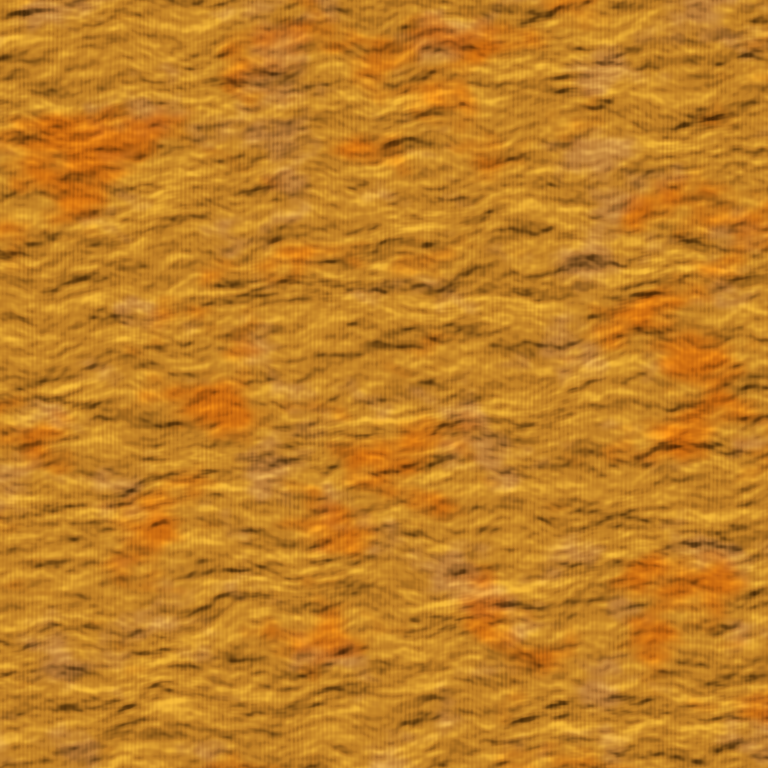
A Shadertoy shader for this texture:

```glsl
const vec3 CREVICE = vec3(0.33, 0.20, 0.04);
const vec3 OCHRE = vec3(0.75, 0.495, 0.145);
const vec3 GOLD = vec3(0.97, 0.73, 0.23);
const vec3 RUST_TINT = vec3(1.05, 0.84, 0.45);
const vec3 DUST_TINT = vec3(0.97, 0.99, 1.75);
const float TAU = 6.2831853;

float hash(vec2 cell) {
    vec3 q = fract(cell.xyx * vec3(0.1031, 0.1030, 0.0973));
    q += dot(q, q.yzx + 33.33);
    return fract((q.x + q.y) * q.z);
}

// Dot product of a random unit gradient with the offset from its corner
float corner(vec2 cell, vec2 offset) {
    float angle = TAU * hash(cell);
    return dot(vec2(cos(angle), sin(angle)), offset);
}

float gradientNoise(vec2 p) {
    vec2 i = floor(p), f = fract(p);
    vec2 u = f * f * f * (f * (f * 6.0 - 15.0) + 10.0);
    vec2 e = vec2(1.0, 0.0);
    float low = mix(corner(i, f), corner(i + e.xy, f - e.xy), u.x);
    float high = mix(corner(i + e.yx, f - e.yx), corner(i + 1.0, f - 1.0), u.x);
    return mix(low, high, u.y);
}

float fbm(vec2 p, int octaves, float gain) {
    float sum = 0.0, amplitude = 1.0;
    for (int i = 0; i < octaves; i++) {
        sum += amplitude * gradientNoise(p);
        p = p * 1.93 + vec2(17.3, 41.7);
        amplitude *= gain;
    }
    return sum;
}

// Flat, wide wrinkles that bend gently and rise to the right
float wrinkleHeight(vec2 p) {
    p.y -= 0.06 * p.x;
    p.y += 0.022 * gradientNoise(p * vec2(9.0, 8.0) + 60.0);
    return fbm(p * vec2(11.0, 25.0) + 20.0, 4, 0.58);
}

// Light from above: upper faces are positive, undersides negative
float relief(vec2 p, float reach) {
    return wrinkleHeight(p) - wrinkleHeight(p + vec2(-0.2, 1.0) * reach);
}

// Fine vertical threads that fade in and out along their length
float threads(vec2 p, float count) {
    float strength = 0.6 + gradientNoise(p * vec2(35.0, 22.0) + 90.0);
    float wave = sin(TAU * count * p.x + 2.0 * gradientNoise(p * 14.0));
    return strength * wave + 1.6 * gradientNoise(p * vec2(count, 45.0) + 7.0);
}

vec3 ramp(float tone) {
    vec3 lit = mix(OCHRE, GOLD, smoothstep(-0.15, 1.0, tone) * 1.1 - 0.06);
    return mix(lit, CREVICE, clamp(-tone, 0.0, 1.1));
}

void mainImage(out vec4 fragColor, in vec2 fragCoord) {
    vec2 p = fragCoord / iResolution.y;

    // Relief with deepened undersides, broad shading and weave
    float slope = relief(p, 0.0065);
    float tone = 0.08 + 1.15 * slope;
    tone -= 0.35 * smoothstep(0.22, 0.6, -slope);
    tone += 0.22 * fbm(p * vec2(7.0, 13.0) + 130.0, 3, 0.6);
    tone += 0.085 * threads(p, 185.0);
    vec3 color = ramp(tone);

    // Rusty and dusty patches
    float rust = fbm(p * vec2(5.0, 8.0) + 210.0, 4, 0.6);
    float dust = fbm(p * vec2(7.0, 10.0) + 310.0, 4, 0.6);
    color *= mix(vec3(1.0), RUST_TINT, smoothstep(0.05, 0.65, rust));
    color *= mix(vec3(1.0), DUST_TINT, 0.7 * smoothstep(0.08, 0.6, dust));

    fragColor = vec4(clamp(color, 0.0, 1.0), 1.0);
}
```
